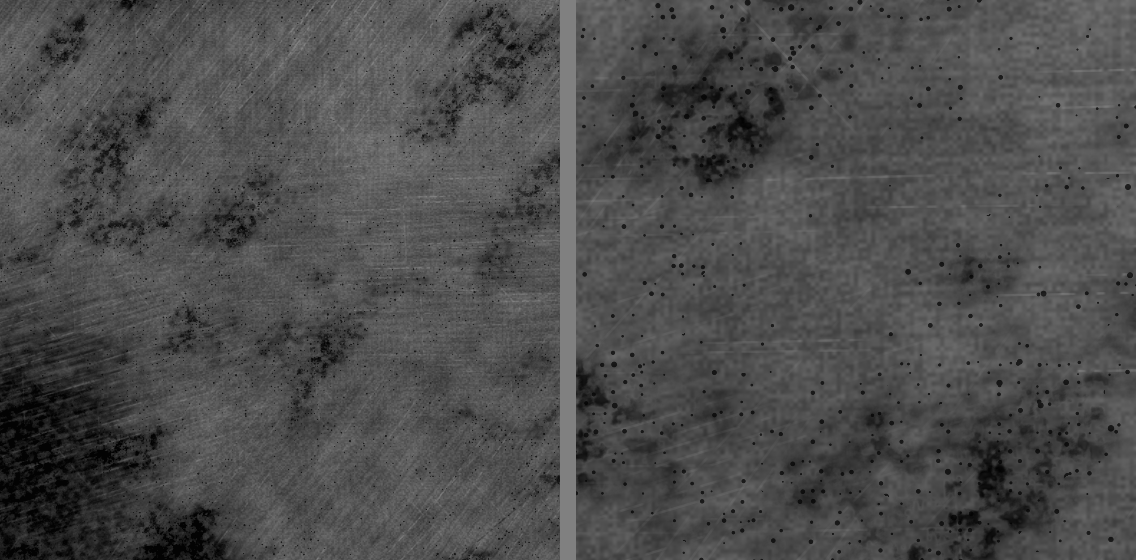
Left, the full canvas; right, a detail of the centre.
Give the GLSL for this texture, as a WebGL 1 fragment shader.

```glsl
precision highp float;
// Dark worn metal plate: cloudy grey tone, brushed streaks whose direction
// changes by region, thin scratches, black specks and grimy patches, with
// a heavy grainy shadow in the lower left corner.
uniform vec2 u_resolution;

float hash(vec2 p) {
  return fract(sin(dot(p, vec2(127.1, 311.7))) * 43758.5453);
}

float noise(vec2 p) {
  vec2 i = floor(p), f = fract(p);
  f = f * f * (3.0 - 2.0 * f);
  return mix(mix(hash(i), hash(i + vec2(1.0, 0.0)), f.x),
             mix(hash(i + vec2(0.0, 1.0)), hash(i + vec2(1.0, 1.0)), f.x), f.y);
}

float fbm(vec2 p) {
  float sum = 0.0, amp = 0.5;
  for (int i = 0; i < 5; i++) {
    sum += amp * noise(p);
    p = mat2(1.6, 1.2, -1.2, 1.6) * p + 7.3;
    amp *= 0.5;
  }
  return sum;
}

// Coordinates whose x axis runs along the given angle in degrees
vec2 along(vec2 p, float degrees) {
  float a = radians(degrees), c = cos(a), s = sin(a);
  return vec2(c * p.x + s * p.y, c * p.y - s * p.x);
}

// Soft brushed grain, centred on zero
float streaks(vec2 p, float angle) {
  vec2 q = along(p, angle);
  return noise(q * vec2(14.0, 210.0)) + 0.7 * noise(q * vec2(35.0, 330.0) + 31.0) - 0.85;
}

// Thin line segments, one at most per stretched cell
float scratches(vec2 p, float angle, vec2 cells, float share, float pixel) {
  vec2 q = along(p, angle) * cells + cells.yx;
  q.x += 5.0 * hash(vec2(floor(q.y), 4.0));
  vec2 id = floor(q), f = fract(q);
  float middle = 0.5 + 0.5 * (hash(id + 3.1) - 0.5) + 0.4 * (f.x - 0.5) * (hash(id + 8.7) - 0.5);
  float line = 1.0 - smoothstep(0.0003, 0.0005 + pixel, abs(f.y - middle) / cells.y);
  float ends = smoothstep(0.0, 0.25, f.x) * (1.0 - smoothstep(0.6, 1.0, f.x));
  float broken = smoothstep(0.15, 0.75, noise(vec2(f.x * 220.0 / cells.x, id.y)));
  return line * ends * broken * step(hash(id), share);
}

// Small pits, jittered within a grid
float specks(vec2 p, float cells, float share, float radius, float pixel) {
  vec2 q = p * cells, id = floor(q);
  vec2 centre = 0.3 + 0.4 * vec2(hash(id + 1.7), hash(id + 9.2));
  float r = radius * (0.5 + hash(id + 5.5));
  float d = length(fract(q) - centre) / cells;
  return (1.0 - smoothstep(r - 0.5 * pixel, r + 0.5 * pixel, d)) * step(hash(id + 2.3), share);
}

void main() {
  float pixel = 1.0 / min(u_resolution.x, u_resolution.y);
  vec2 uv = gl_FragCoord.xy * pixel;
  vec2 warped = uv + 0.14 * (vec2(fbm(uv * 5.0), fbm(uv * 5.0 + 19.0)) - 0.5);

  // Regions of brushing direction
  vec2 toRight = (uv - vec2(0.78, 0.54)) * vec2(1.5, 2.6);
  float level = exp(-2.0 * dot(toRight, toRight));
  vec2 toLeft = (uv - vec2(0.05, 0.3)) * vec2(2.0, 2.6);
  float shallow = exp(-1.5 * dot(toLeft, toLeft));
  float diagonal = (1.0 - level) * (1.0 - shallow);
  vec2 toTop = (uv - vec2(0.55, 0.84)) * vec2(2.0, 4.0);
  float upright = exp(-2.0 * dot(toTop, toTop));

  // Clouds, mottling and fine grain
  float grain = noise(uv * 390.0) - 0.5;
  float tone = 0.352 + 0.10 * (fbm(uv * 2.7 + 3.0) - 0.5);
  tone += 0.13 * (fbm(uv * 24.0) - 0.5) + 0.10 * grain;
  tone += 0.025 * exp(-50.0 * pow(uv.y - 0.8, 2.0));
  tone -= 0.05 * smoothstep(0.9, 1.0, uv.y) * (1.0 - smoothstep(0.1, 0.6, uv.x));

  // Brushed grain
  float brushed = 0.07 * diagonal * streaks(uv, 53.0) + 0.07 * level * streaks(uv, 2.0);
  brushed += 0.10 * shallow * streaks(uv, 16.0) + 0.05 * upright * streaks(uv, 91.0);
  tone += brushed;

  // Faint smudges with small dark cores, crumbling into the grain
  float grime = fbm(along(uv, 40.0) * vec2(7.0, 11.0) + 11.0);
  float crumbs = fbm(uv * 95.0) + 0.35 * grain - 1.3 * brushed;
  float patches = smoothstep(0.5, 0.78, grime);
  tone -= patches * (0.07 + 0.24 * smoothstep(0.4, 0.75, crumbs));

  // Corner shadow in two lobes
  float side = 1.0 - smoothstep(0.0, 0.43, length((warped - vec2(0.0, 0.15)) * vec2(1.0, 0.9)));
  float base = 1.0 - smoothstep(0.0, 0.2, length((warped - vec2(0.29, 0.0)) * vec2(0.9, 1.2)));
  float shadow = max(side, 0.8 * base);
  tone -= shadow * (0.22 + 0.17 * smoothstep(0.3, 0.7, crumbs));

  // Light scratches, then a few dark ones
  float light = diagonal * scratches(uv, 54.0, vec2(4.0, 75.0), 0.28, pixel);
  light += diagonal * scratches(uv, 47.0, vec2(2.5, 34.0), 0.2, pixel);
  light += level * scratches(uv, 1.0, vec2(6.0, 95.0), 0.3, pixel);
  light += shallow * scratches(uv, 17.0, vec2(6.0, 110.0), 0.55, pixel);
  light += 0.6 * scratches(uv, -48.0, vec2(7.0, 45.0), 0.06, pixel);
  light += 0.6 * scratches(uv, 94.0, vec2(5.0, 40.0), 0.06, pixel);
  tone += 0.1 * light;
  tone -= 0.12 * scratches(uv, 42.0, vec2(3.5, 22.0), 0.05, pixel);

  // Pits gather around the grime
  float crowd = smoothstep(0.38, 0.7, grime);
  float pits = specks(uv, 170.0, 0.02 + 0.24 * crowd, 0.001, pixel);
  pits = max(pits, specks(uv + 0.37, 75.0, 0.01 + 0.16 * crowd, 0.0014, pixel));
  tone *= 1.0 - 0.7 * pits;

  gl_FragColor = vec4(vec3(clamp(tone, 0.01, 0.5)), 1.0);
}
```
